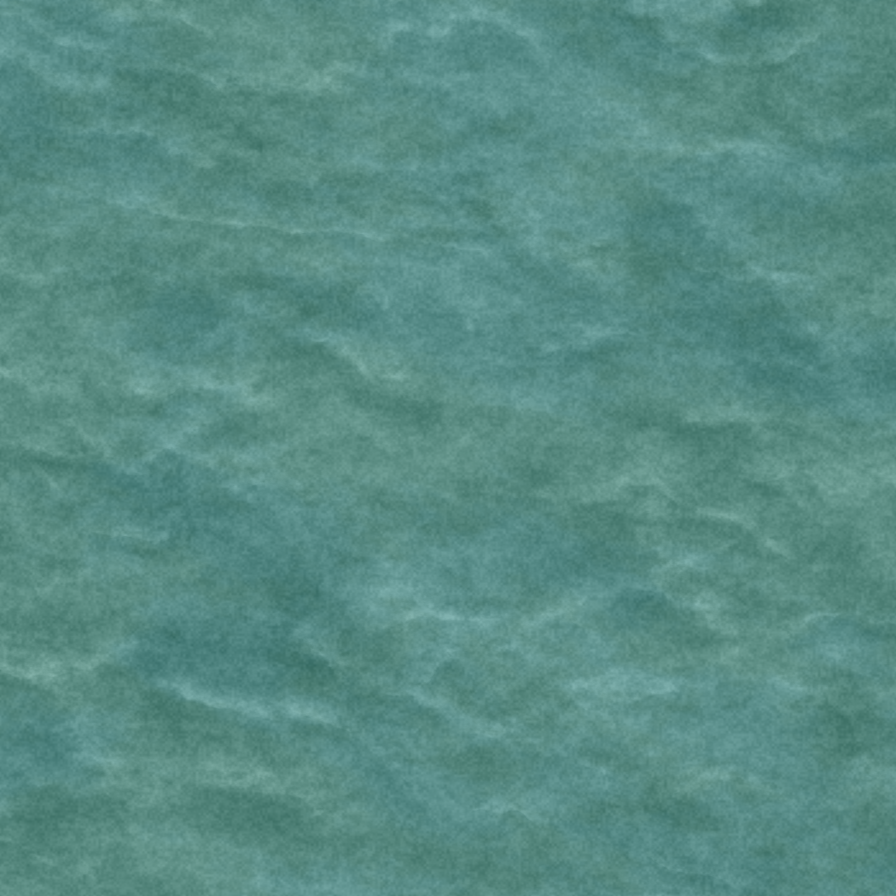
This texture is drawn by a WebGL 1 fragment shader. Its source:

```glsl
precision highp float;
// Murky teal sea surface with mottled ripples and soft, ragged pale crests.

uniform vec2 u_resolution;

const vec3 DEEP = vec3(0.305, 0.503, 0.463);
const vec3 PALE = vec3(0.420, 0.610, 0.573);
const vec3 BLUE_SHIFT = vec3(-0.015, -0.003, 0.021);

float hash(vec2 p) {
  vec3 q = fract(vec3(p.xyx) * 0.1031);
  q += dot(q, q.yzx + 33.33);
  return fract((q.x + q.y) * q.z);
}

float noise(vec2 p) {
  vec2 cell = floor(p);
  vec2 f = fract(p);
  f = f * f * (3.0 - 2.0 * f);
  float low = mix(hash(cell), hash(cell + vec2(1.0, 0.0)), f.x);
  float high = mix(hash(cell + vec2(0.0, 1.0)), hash(cell + vec2(1.0, 1.0)), f.x);
  return mix(low, high, f.y);
}

// Layered noise in 0..1, turned at each octave to hide the lattice.
float fbm(vec2 p) {
  float sum = 0.0;
  float weight = 0.5;
  for (int i = 0; i < 5; i++) {
    sum += weight * noise(p);
    p = mat2(0.8, 0.6, -0.6, 0.8) * p * 2.03 + 17.3;
    weight *= 0.55;
  }
  return sum / 1.055;
}

// Wave fronts: soft pale line, haze above it and shade below, in short pieces.
float crests(vec2 p, float slope, float count, float bend, float seed) {
  vec2 drift = vec2(seed, seed * 1.7);
  vec2 q = p * count;
  float wander = noise(q * vec2(0.6, 0.45) + drift);
  float ragged = fbm(q * vec2(1.9, 3.0) + drift.yx) - 0.5;
  float phase = fract(q.y + slope * q.x + bend * wander + 0.5 * ragged + seed);
  float rise = smoothstep(0.0, 0.10, phase);
  float fall = 1.0 - smoothstep(0.3, 1.0, phase);
  float line = rise * exp(-phase * 9.0);
  float haze = rise * exp(-phase * 3.5) * fall;
  float shade = smoothstep(0.55, 0.88, phase) * (1.0 - smoothstep(0.88, 1.0, phase));
  float broken = smoothstep(0.43, 0.68, fbm(q * vec2(0.8, 1.7) + drift.yx + 41.0));
  return broken * (1.7 * line + 0.45 * haze - 0.45 * shade);
}

void main() {
  vec2 uv = gl_FragCoord.xy / u_resolution;

  // Slight domain warp, with the swell leaning down to the right.
  vec2 warp = vec2(fbm(uv * 9.0 + 3.1), fbm(uv * 9.0 + 28.6)) - 0.5;
  vec2 p = uv + warp * vec2(0.05, 0.03);
  vec2 leaning = vec2(p.x, p.y + 0.15 * p.x);

  // Broad patches, ripples, small flecks and paper-like grain.
  float swell = fbm(leaning * vec2(6.0, 13.0) + 7.0) - 0.5;
  float ripple = fbm(leaning * vec2(15.0, 34.0) + 53.0) - 0.5;
  float fleck = fbm(uv * vec2(52.0, 80.0) + 31.0) - 0.5;
  float grain = noise(uv * 190.0) + 1.2 * noise(uv * 350.0 + 9.0) - 1.1;

  float tone = 0.35 + 1.1 * swell + 1.05 * ripple + 0.75 * fleck + 0.40 * grain;

  // Foam picks up the flecks, so crests look rubbed rather than drawn.
  float foam = 0.75 * crests(p, 0.48, 4.5, 1.2, 2.3);
  foam += 0.70 * crests(p, 0.25, 7.5, 1.3, 11.6);
  foam += 0.55 * crests(p, 0.10, 12.0, 1.3, 23.9);
  foam /= 1.0 + 0.35 * max(foam, 0.0);
  tone += foam * (1.0 + 1.6 * fleck + 0.8 * ripple);

  // Cooler water drifts through in uneven areas.
  float cool = fbm(leaning * vec2(4.0, 7.0) + 81.0) + 0.3 * ripple + 0.2 * fleck;
  vec3 color = mix(DEEP, PALE, tone);
  color += BLUE_SHIFT * smoothstep(0.47, 0.72, cool);

  gl_FragColor = vec4(color, 1.0);
}
```
